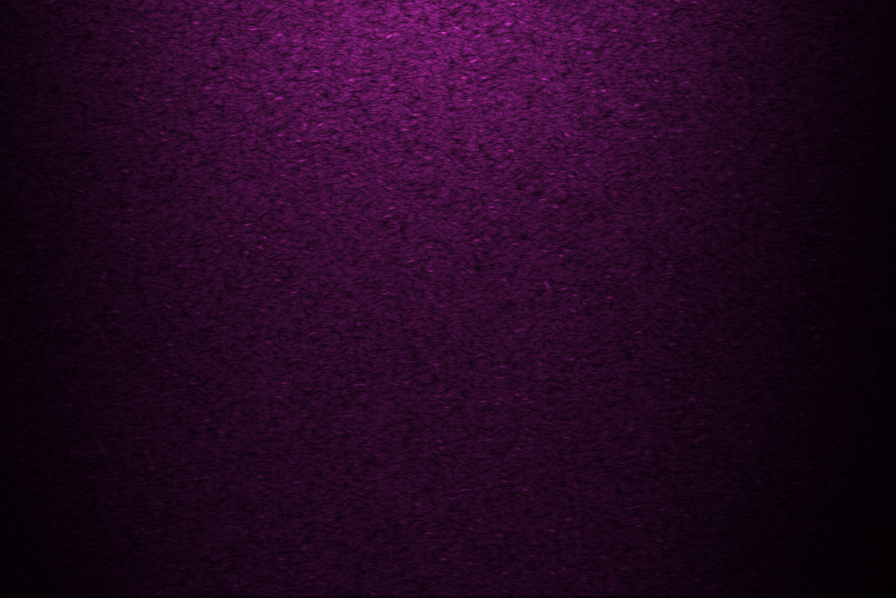
Give the GLSL for this texture, as a WebGL 2 fragment shader.

```glsl
#version 300 es
precision highp float;

#define FIBRE_SCALE vec2(62.0, 165.0)
#define FINE_SCALE vec2(130.0, 300.0)
#define FIBRE_GAIN 0.62
#define FINE_GAIN 0.55
#define FLECK_GAIN 0.75
#define LIGHT_X 0.47
#define LIGHT_WIDTH 0.41
#define BASE_LOW 0.115
#define BASE_HIGH 0.245
#define GLOW_GAIN 0.15
#define GLOW_SIZE vec2(0.27, 0.30)
#define TINT vec3(1.0, 0.23, 0.92)

uniform vec2 u_resolution;
out vec4 fragColor;

vec2 hash2(vec2 p) {
    vec3 q = fract(p.xyx * vec3(0.1031, 0.1030, 0.0973));
    q += dot(q, q.yzx + 33.33);
    return fract((q.xx + q.yz) * q.zy);
}

// Cellular noise: x is the nearest distance, y a random value of that cell
vec2 cellular(vec2 p) {
    vec2 cell = floor(p);
    vec2 local = fract(p);
    vec2 nearest = vec2(8.0, 0.0);
    for (int j = -1; j <= 1; j++) {
        for (int i = -1; i <= 1; i++) {
            vec2 offset = vec2(float(i), float(j));
            vec2 seed = hash2(cell + offset);
            float d = length(offset + seed - local);
            if (d < nearest.x) nearest = vec2(d, fract(seed.x * 7.3 + seed.y * 3.7));
        }
    }
    return nearest;
}

// Layered sines bend the fibres away from straight rows
vec2 bend(vec2 p) {
    float wave = sin(p.x * 37.0 + 3.0 * sin(p.y * 19.0)) * 0.0035;
    wave += sin(p.x * 83.0 - p.y * 61.0) * 0.0018;
    wave += sin(p.x * 171.0 + p.y * 133.0) * 0.0009;
    return p + vec2(wave * 0.7, wave);
}

// Broad light: side falloff, vertical ramp and a glow at the top
float lighting(vec2 uv) {
    float dx = uv.x - LIGHT_X;
    float sides = exp(-pow(abs(dx) / LIGHT_WIDTH, 2.5));
    float ramp = mix(BASE_LOW, BASE_HIGH, uv.y);
    vec2 g = vec2(dx, 1.0 - uv.y) / GLOW_SIZE;
    float light = ramp * sides + GLOW_GAIN * exp(-dot(g, g));
    float cornerShade = 1.0 - 0.3 * smoothstep(0.3, 0.0, uv.y) * smoothstep(0.2, 0.5, abs(dx));
    return light * cornerShade * smoothstep(-0.004, 0.006, uv.y);
}

// Brushed paper: long fibres, fine grain and a few bright flecks
float paper(vec2 p) {
    vec2 q = bend(p);
    vec2 fibre = cellular(q * FIBRE_SCALE);
    vec2 fine = cellular(q * FINE_SCALE + 41.0);
    float grain = 1.0 + FIBRE_GAIN * (0.46 - fibre.x) + 0.3 * (fibre.y - 0.5);
    grain += FINE_GAIN * (0.46 - fine.x) + 0.35 * (fine.y - 0.5);
    float fleck = smoothstep(0.965, 0.99, fibre.y) * smoothstep(0.45, 0.1, fibre.x);
    return max(grain + FLECK_GAIN * fleck, 0.25);
}

void main() {
    vec2 uv = gl_FragCoord.xy / u_resolution;
    vec2 p = gl_FragCoord.xy / u_resolution.y;
    float blotch = 1.0 + 0.03 * sin(p.x * 23.0 + 2.0 * sin(p.y * 31.0)) * sin(p.y * 47.0 + p.x * 9.0);
    float value = lighting(uv) * paper(p) * blotch;
    vec3 colour = value * TINT - vec3(0.0, 0.005, 0.0);
    fragColor = vec4(clamp(colour, 0.0, 1.0), 1.0);
}
```
